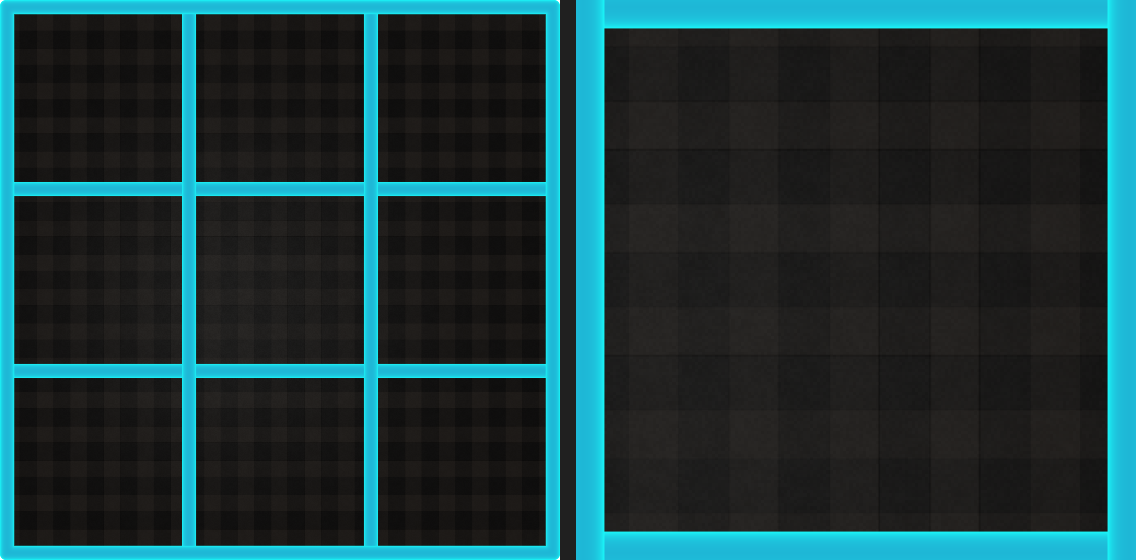
Left, the full canvas; right, a detail of the centre.
Reproduce this pattern procedurally as a WebGL 1 fragment shader.

```glsl
precision highp float;
// A three by three grid of dark plaid panes behind glowing cyan bars.
// One woven check runs under all panes, lit by a soft off-centre glow;
// bars and a rounded frame are shaded by distance to their own edges.

uniform vec2 u_resolution;

// Grid layout, in canvas widths
const float PANES = 3.0;
const float BAR_WIDTH = 0.0254;
const float PITCH = (1.0 - BAR_WIDTH) / PANES;
const float CORNER_RADIUS = 0.0105;
const float RIM_FALLOFF = 0.0036;

// Plaid layout: x for columns, y for rows
const vec2 CHECK_PERIOD = vec2(0.0598, 0.0613);
const vec2 CHECK_START = vec2(0.0658, 0.0259);
const vec2 CHECK_DUTY = vec2(0.49, 0.47);
const float SEAM_WIDTH = 0.0011;
const float SEAM_DEPTH = 0.035;
const float BAND_VARIATION = 0.007;

// Light and wear
const vec2 GLOW_CENTRE = vec2(0.42, 0.46);
const float GLOW_SPREAD = 0.085;
const float GRAIN_CELLS = 512.0;
const float GRAIN_AMOUNT = 0.014;
const float MOTTLE_CELLS = 110.0;
const float MOTTLE_AMOUNT = 0.010;

const vec3 CLOTH = vec3(0.056, 0.053, 0.051);
const vec3 STRIPE = vec3(0.030, 0.025, 0.021);
const vec3 GLOW = vec3(0.058, 0.060, 0.060);
const vec3 BAR_CORE = vec3(0.12, 0.71, 0.835);
const vec3 BAR_RIM = vec3(0.10, 0.98, 0.98);
const vec3 BACKDROP = vec3(1.0);

float hash(vec2 p) {
  vec3 q = fract(vec3(p.xyx) * 0.1031);
  q += dot(q, q.yzx + 33.33);
  return fract((q.x + q.y) * q.z);
}

float valueNoise(vec2 p) {
  vec2 cell = floor(p);
  vec2 f = fract(p);
  f = f * f * (3.0 - 2.0 * f);
  float low = mix(hash(cell), hash(cell + vec2(1.0, 0.0)), f.x);
  float high = mix(hash(cell + vec2(0.0, 1.0)), hash(cell + 1.0), f.x);
  return mix(low, high, f.y);
}

float boxDistance(vec2 p, vec2 halfSize) {
  vec2 d = abs(p) - halfSize;
  return length(max(d, 0.0)) + min(max(d.x, d.y), 0.0);
}

// Coverage of a shape from its inward distance
float coverage(float inside, float pixel) {
  return smoothstep(-0.5 * pixel, 0.5 * pixel, inside);
}

vec3 barColour(float inside) {
  return mix(BAR_CORE, BAR_RIM, exp(-max(inside, 0.0) / RIM_FALLOFF));
}

// One direction of the weave: x = light stripe, y = seam and band shading
vec2 weave(float pos, float start, float period, float duty, float seed, float pixel) {
  float u = (pos - start) / period;
  float index = floor(u);
  float f = fract(u);
  float toStripe = (0.5 * duty - abs(fract(u - 0.5 * duty + 0.5) - 0.5)) * period;
  float stripe = coverage(toStripe, pixel);

  // Each band edge has its own seam strength
  float edgeIndex = 2.0 * index + step(0.5 * duty, f) + step(0.5 + 0.5 * duty, f);
  float strength = hash(vec2(edgeIndex + 40.0, seed));
  float width = max(SEAM_WIDTH, 0.6 * pixel);
  float seam = (1.0 - smoothstep(0.0, width, abs(toStripe))) * strength * strength;

  float bandIndex = 2.0 * index + step(duty, f);
  float tint = hash(vec2(bandIndex + 90.0, seed + 7.0)) - 0.5;
  return vec2(stripe, tint * BAND_VARIATION - seam * SEAM_DEPTH);
}

vec3 plaid(vec2 p, float pixel) {
  vec2 columns = weave(p.x, CHECK_START.x, CHECK_PERIOD.x, CHECK_DUTY.x, 3.0, pixel);
  vec2 rows = weave(p.y, CHECK_START.y, CHECK_PERIOD.y, CHECK_DUTY.y, 11.0, pixel);
  vec2 fromGlow = p - GLOW_CENTRE;
  float light = exp(-dot(fromGlow, fromGlow) / GLOW_SPREAD);

  // Stripes add up where they cross and fade slightly in the glow
  float stripes = columns.x + rows.x;
  vec3 colour = CLOTH + GLOW * light + STRIPE * stripes * (1.0 - 0.35 * light);
  float wear = (hash(floor(p * GRAIN_CELLS)) - 0.5) * GRAIN_AMOUNT;
  wear += (valueNoise(p * MOTTLE_CELLS) - 0.5) * MOTTLE_AMOUNT;
  return colour + (columns.y + rows.y + wear) * (0.5 + 0.5 * light);
}

void main() {
  vec2 p = gl_FragCoord.xy / u_resolution;
  float pixel = 1.0 / min(u_resolution.x, u_resolution.y);
  vec3 colour = plaid(p, pixel);

  // Inner bars: the vertical ones lie over the horizontal ones
  vec2 fromLine = abs(mod(p - 0.5 * BAR_WIDTH + 0.5 * PITCH, PITCH) - 0.5 * PITCH);
  vec2 bar = 0.5 * BAR_WIDTH - fromLine;
  colour = mix(colour, barColour(bar.y), coverage(bar.y, pixel));
  colour = mix(colour, barColour(bar.x), coverage(bar.x, pixel));

  // Outer frame with rounded outside corners
  float outer = CORNER_RADIUS - boxDistance(p - 0.5, vec2(0.5 - CORNER_RADIUS));
  float inner = boxDistance(p - 0.5, vec2(0.5 - BAR_WIDTH));
  colour = mix(colour, barColour(min(outer, inner)), coverage(inner, pixel));
  colour = mix(BACKDROP, colour, coverage(outer, pixel));

  gl_FragColor = vec4(colour, 1.0);
}
```
